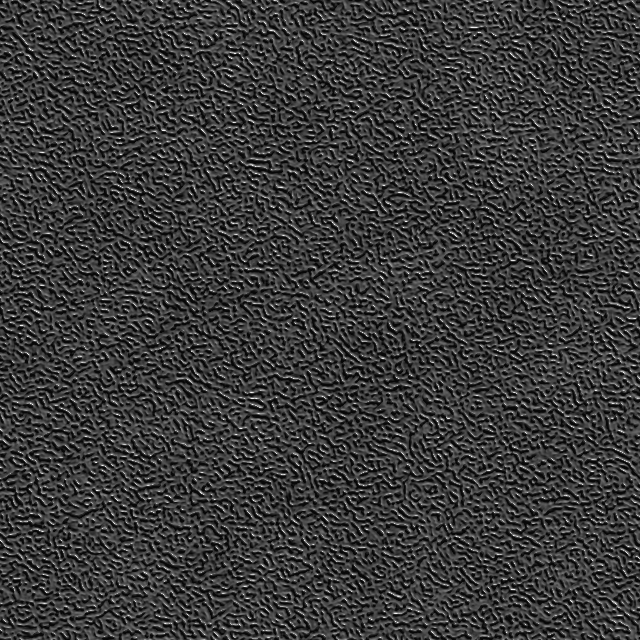
A Shadertoy shader for this texture:

```glsl
// Black grained leather: small worm-like pebbles with dark creases and glossy rims.
// Sparse wave packets form the height and its analytic slope; the slope is lit
// from the lower left, then fine grain and broad wear are added.

const float TAU = 6.2831853;
const float PEBBLE_CELLS = 86.0;      // packet cells across the canvas
const float WAVES_PER_CELL = 1.1;
const float GRAIN_ANGLE = 1.22;       // mean direction across the pebbles
const float ANGLE_SPREAD = 1.1;
const vec2 UPHILL_FROM_LIGHT = vec2(0.45, 0.89);

const float CREASE_TONE = 0.055;
const float LEATHER_TONE = 0.295;
const vec3 TINT = vec3(1.0);

vec3 hash3(vec3 p) {
    p = fract(p * vec3(0.1031, 0.1030, 0.0973));
    p += dot(p, p.yxz + 33.33);
    return fract((p.xxy + p.yxx) * p.zyx);
}

float valueNoise(vec2 p, float seed) {
    vec2 cell = floor(p);
    vec2 f = fract(p);
    f = f * f * (3.0 - 2.0 * f);
    float a = hash3(vec3(cell, seed)).x;
    float b = hash3(vec3(cell + vec2(1, 0), seed)).x;
    float c = hash3(vec3(cell + vec2(0, 1), seed)).x;
    float d = hash3(vec3(cell + vec2(1, 1), seed)).x;
    return mix(mix(a, b, f.x), mix(c, d, f.x), f.y);
}

// One windowed wave: x is its height, yz its gradient.
vec3 wavePacket(vec2 offset, float angle, float phase) {
    float inside = max(1.0 - dot(offset, offset), 0.0);
    float window = inside * inside * inside;
    vec2 windowSlope = -6.0 * inside * inside * offset;
    vec2 wave = TAU * WAVES_PER_CELL * vec2(cos(angle), sin(angle));
    float theta = dot(wave, offset) + phase;
    return vec3(window * cos(theta),
                windowSlope * cos(theta) - window * sin(theta) * wave);
}

// Sum of two random packets per cell, scaled to about unit variance in height.
vec3 pebbleField(vec2 p) {
    vec2 cell = floor(p);
    vec3 sum = vec3(0.0);
    for (int y = -1; y <= 1; y++) {
        for (int x = -1; x <= 1; x++) {
            vec2 id = cell + vec2(x, y);
            for (int k = 0; k < 2; k++) {
                vec3 place = hash3(vec3(id, 11.0 + 17.0 * float(k)));
                vec3 turn = hash3(vec3(id, 53.0 + 19.0 * float(k)));
                float angle = GRAIN_ANGLE + ANGLE_SPREAD * (2.0 * turn.x - 1.0);
                sum += wavePacket(p - id - place.xy, angle, TAU * turn.y);
            }
        }
    }
    return sum * 1.5;
}

// Thin bright line where a lit slope meets the crease below it.
float glossyRim(float height, float slope, float gloss) {
    float d = (height + 0.1) / 0.45;
    return exp(-d * d) * smoothstep(0.9, 2.2, slope) * gloss;
}

void mainImage(out vec4 fragColor, in vec2 fragCoord) {
    vec2 uv = fragCoord / iResolution.xy;

    // Relief and its lighting
    vec3 field = pebbleField(uv * PEBBLE_CELLS + 40.0);
    float height = field.x;
    float slope = dot(field.yz, UPHILL_FROM_LIGHT) / 6.0;

    // Fine grain, patchy gloss and broad wear
    float grain = valueNoise(uv * 250.0, 3.0) - 0.5;
    float gloss = mix(0.3, 1.0, valueNoise(uv * 60.0, 7.0));
    float wear = valueNoise(uv * 9.0, 5.0) + 0.5 * valueNoise(uv * 21.0, 9.0) - 0.75;

    float top = smoothstep(-1.1, 0.2, height);
    float tone = mix(CREASE_TONE, LEATHER_TONE, top);
    tone += 0.105 * slope + 0.14 * grain * top + 0.035 * wear;
    tone += 0.55 * glossyRim(height, slope, gloss);

    fragColor = vec4(TINT * clamp(tone, 0.03, 0.95), 1.0);
}
```
